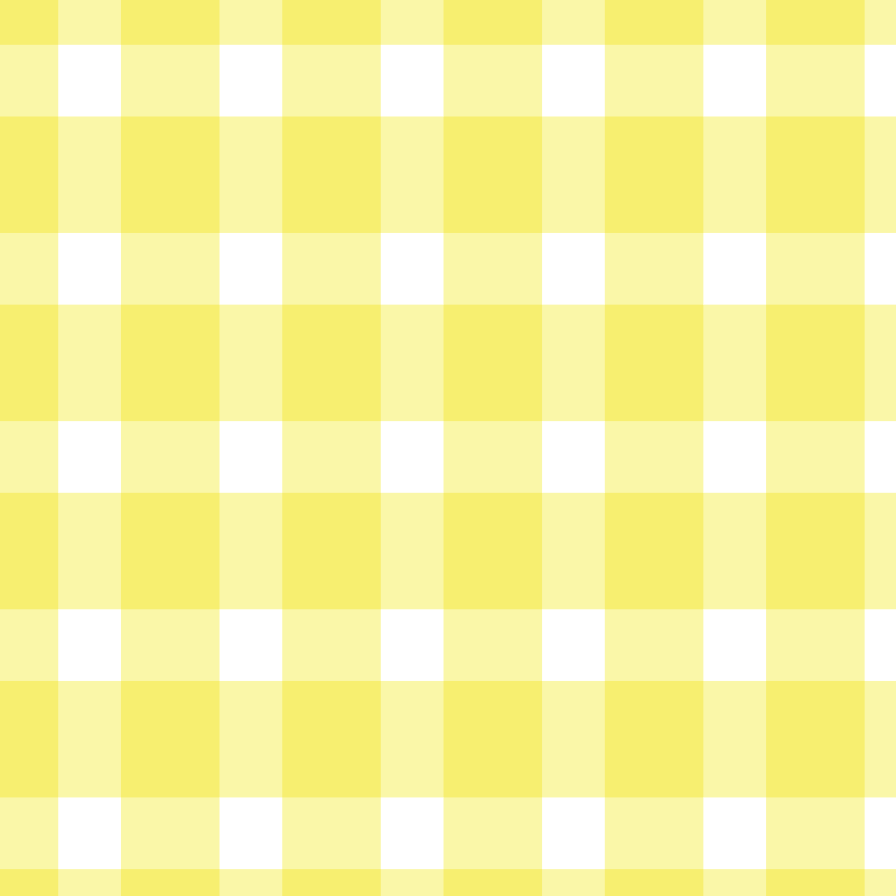
A WebGL 1 fragment shader for this pattern:

```glsl
precision highp float;
// Yellow gingham: wide vertical and horizontal bands on white, with flat colour.
// Each axis repeats a band by wrapped distance to its centre line; one band
// gives the pale tint, and two crossing bands give the deep tint.

uniform vec2 u_resolution;

#define PERIOD vec2(0.18, 0.21)        // repeat across and up
#define BAND_WIDTH vec2(0.11, 0.13)    // vertical band, horizontal band
#define BAND_START vec2(0.135, 0.11)   // left and lower edge of one band
#define GROUND vec3(1.0, 1.0, 1.0)
#define SINGLE_TINT vec3(0.982, 0.967, 0.66)
#define CROSSED_TINT vec3(0.969, 0.937, 0.44)

// Coverage of the repeating bands on each axis, smoothed over one pixel.
vec2 bandCoverage(vec2 p, vec2 pixel) {
  vec2 centre = BAND_START + 0.5 * BAND_WIDTH;
  vec2 fromCentre = abs(mod(p - centre + 0.5 * PERIOD, PERIOD) - 0.5 * PERIOD);
  return clamp((0.5 * BAND_WIDTH - fromCentre) / pixel + 0.5, 0.0, 1.0);
}

void main() {
  vec2 pixel = 1.0 / u_resolution;
  vec2 band = bandCoverage(gl_FragCoord.xy * pixel, pixel);

  // Layer the pale bands, then deepen where they cross.
  vec3 colour = mix(GROUND, SINGLE_TINT, max(band.x, band.y));
  colour = mix(colour, CROSSED_TINT, band.x * band.y);

  gl_FragColor = vec4(colour, 1.0);
}
```
